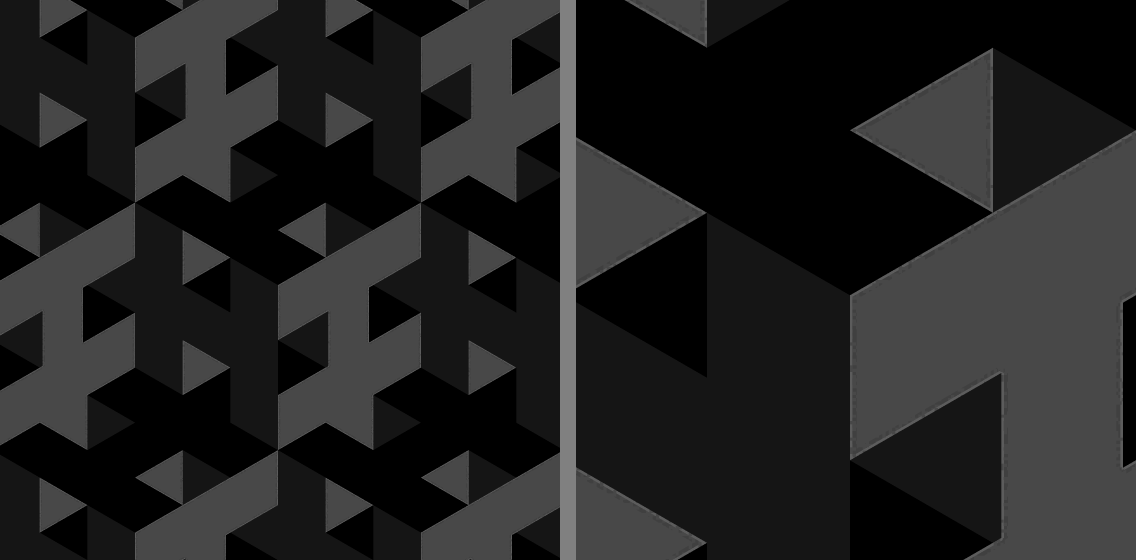
Left, the full canvas; right, a detail of the centre.
A Shadertoy shader for this pattern:

```glsl
// Isometric cube tiling with notched faces in black, charcoal and grey, with a faint speckled rim.

#define PERIOD 0.5104               // horizontal repeat, in canvas heights
#define ANCHOR vec2(0.4964, 0.4909) // front corner of one cube
#define TOP_TONE 0.0
#define LEFT_TONE 0.082
#define RIGHT_TONE 0.282
#define RIM_TONE 0.36
#define FRINGE_TONE 0.25
#define RIM_WIDTH 0.0015
#define FRINGE_WIDTH 0.0040
#define NOTCH_GROW vec2(0.06, 0.09) // widening of the right-face notches
#define GRAIN 512.0
#define SAMPLES 3

float hash(vec2 p) {
    vec3 q = fract(vec3(p.xyx) * 0.1031);
    q += dot(q, q.yzx + 33.33);
    return fract((q.x + q.y) * q.z);
}

// Fold into one hexagon: x spans -3..3 columns, y spans -3..3 triangle sides
vec2 foldToHexagon(vec2 p) {
    float column = PERIOD / 6.0;
    vec2 grid = (p - ANCHOR) / vec2(column, column * 2.0 / sqrt(3.0));
    vec2 span = vec2(6.0, 9.0);
    vec2 a = mod(grid + 0.5 * span, span) - 0.5 * span;
    vec2 b = mod(grid, span) - 0.5 * span;
    return abs(a.y) + 0.5 * abs(a.x) < 3.0 ? a : b;
}

// Flat tone of the three cube faces; each face is a 3x3 grid of rhombi
float faceTone(vec2 p) {
    vec2 h = foldToHexagon(p);
    float rise = 0.5 * h.x + h.y;
    float fall = 0.5 * h.x - h.y;

    // Right face: notches in the middle row, left and right
    if (h.x >= 0.0 && fall >= 0.0) {
        bool nearNotch = h.x < 1.0 + NOTCH_GROW.x;
        bool farNotch = h.x > 2.0 - NOTCH_GROW.y;
        if (floor(fall) == 1.0 && (nearNotch || farNotch)) {
            float across = nearNotch ? h.x : h.x - 2.0;
            return fall - 1.0 < across ? LEFT_TONE : TOP_TONE;
        }
        return RIGHT_TONE;
    }

    // Left face: notches in the middle column, top and bottom
    if (h.x < 0.0 && rise <= 0.0) {
        vec2 face = vec2(h.x + 3.0, -rise);
        vec2 cell = floor(face), f = fract(face);
        if (cell.x == 1.0 && cell.y != 1.0)
            return f.x + f.y < 1.0 ? RIGHT_TONE : TOP_TONE;
        return LEFT_TONE;
    }

    // Top face: notches in the middle row, at both ends
    vec2 face = vec2(fall + 3.0, rise);
    vec2 cell = floor(face), f = fract(face);
    if (cell.y == 1.0 && cell.x != 1.0)
        return f.x + f.y < 1.0 ? RIGHT_TONE : LEFT_TONE;
    return TOP_TONE;
}

// True when a darker tone lies within the radius; taps follow the edge normals
bool nearDarker(vec2 p, float radius) {
    for (int k = 0; k < 6; k++) {
        float angle = float(k) * radians(60.0);
        if (faceTone(p + radius * vec2(cos(angle), sin(angle))) < RIGHT_TONE) return true;
    }
    return false;
}

// Grey areas carry a thin bright rim and a dotted darker fringe inside it
float shade(vec2 p) {
    float tone = faceTone(p);
    if (tone < RIGHT_TONE || !nearDarker(p, FRINGE_WIDTH)) return tone;
    float grain = hash(floor(p * GRAIN));
    if (nearDarker(p, RIM_WIDTH)) return mix(tone, RIM_TONE, step(0.15, grain));
    return mix(tone, FRINGE_TONE, step(0.5, grain));
}

void mainImage(out vec4 fragColor, in vec2 fragCoord) {
    // Average a grid of subsamples to smooth the edges
    float sum = 0.0;
    for (int j = 0; j < SAMPLES; j++)
        for (int i = 0; i < SAMPLES; i++) {
            vec2 offset = (vec2(i, j) + 0.5) / float(SAMPLES) - 0.5;
            sum += shade((fragCoord + offset) / iResolution.y);
        }
    fragColor = vec4(vec3(sum / float(SAMPLES * SAMPLES)), 1.0);
}
```
